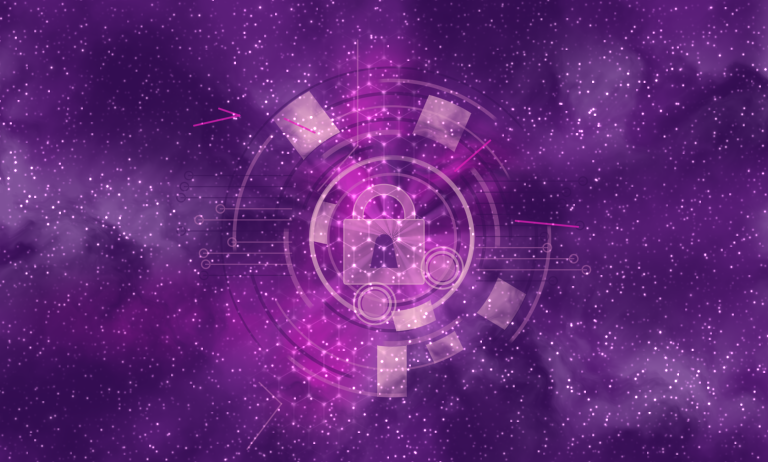
This background is drawn by a Shadertoy shader. Its source:

```glsl
const vec3 DEEP = vec3(.2, .05, .32);
const vec3 VIOLET = vec3(.35, .11, .47);
const vec3 HAZE = vec3(.52, .34, .62);
const vec3 MAGENTA = vec3(.7, .1, .66);
const vec3 PINK = vec3(.8, .48, .73);
const vec3 PALE = vec3(.97, .79, .83);
const vec2 HUB = vec2(.017, -.015);
const float HEX_SIZE = .065;
const float STAR_SIZE = .0023;
const float TAU = 6.2832;

// Soft clouds: centre, extent
const vec4 HAZES[8] = vec4[8](
  vec4(-.6, .02, .32, .12), vec4(.25, -.17, .2, .11),
  vec4(.6, -.33, .28, .1), vec4(.55, .29, .22, .11),
  vec4(-.84, .15, .07, .25), vec4(.84, .15, .04, .3),
  vec4(-.2, .25, .14, .1), vec4(.02, -.36, .2, .16));
const vec4 SHADES[4] = vec4[4](
  vec4(.53, -.12, .22, .12), vec4(-.5, .3, .2, .14),
  vec4(.32, .38, .18, .1), vec4(-.62, -.34, .18, .1));
const vec4 GLOWS[6] = vec4[6](
  vec4(0, .13, .14, .07), vec4(.17, .15, .09, .07),
  vec4(-.14, -.29, .1, .13), vec4(-.02, .26, .09, .13),
  vec4(0, -.03, .17, .15), vec4(-.42, -.18, .28, .09));
// Ring panels: angle, radius, half arc length, half width
const vec4 PANELS[7] = vec4[7](
  vec4(1.16, .275, .05, .045), vec4(2.22, .31, .05, .055),
  vec4(-.54, .28, .045, .035), vec4(-1.57, .29, .032, .055),
  vec4(-1.12, .265, .035, .022), vec4(2.92, .158, .045, .018),
  vec4(-1.3, .18, .045, .022));
// Accent strokes: start, end; the first five are magenta
const vec4 STROKES[9] = vec4[9](
  vec4(-.411, .228, -.313, .25), vec4(-.313, .25, -.357, .265),
  vec4(.285, .022, .42, .009), vec4(-.215, .243, -.15, .213),
  vec4(.154, .13, .23, .196), vec4(-.057, .413, -.057, .185),
  vec4(-.057, .185, -.143, .087), vec4(-.27, -.328, -.222, -.374),
  vec4(-.222, -.374, -.296, -.472));

float hash(vec2 p) {
  vec3 q = fract(p.xyx * .1031);
  q += dot(q, q.yzx + 33.33);
  return fract((q.x + q.y) * q.z);
}
float noise(vec2 p) {
  vec2 i = floor(p), f = fract(p), u = f * f * (3. - 2. * f);
  return mix(mix(hash(i), hash(i + vec2(1, 0)), u.x),
             mix(hash(i + vec2(0, 1)), hash(i + 1.), u.x), u.y);
}
float fbm(vec2 p) {
  float sum = 0., amp = .5;
  for (int i = 0; i < 5; i++, amp *= .5) {
    sum += amp * noise(p);
    p = mat2(1.6, 1.2, -1.2, 1.6) * p + 7.3;
  }
  return sum;
}
float glow(vec2 p, vec4 g) { vec2 q = (p - g.xy) / g.zw; return exp(-dot(q, q)); }
float fill(float d) { float e = .8 / iResolution.y; return 1. - smoothstep(-e, e, d); }
float line(float d, float w) { return fill(abs(d) - w); }
float segment(vec2 p, vec2 a, vec2 b) {
  vec2 d = b - a;
  return length(p - a - d * clamp(dot(p - a, d) / dot(d, d), 0., 1.));
}
// Distances to the nearest honeycomb edge and vertex
vec2 honeycomb(vec2 p) {
  vec2 s = vec2(1, 1.732), a = mod(p, s) - .5 * s, b = mod(p - .5 * s, s) - .5 * s;
  vec2 g = abs(dot(a, a) < dot(b, b) ? a : b);
  return vec2(.5 - max(dot(g, vec2(.5, .866)), g.x),
              min(length(g - vec2(0, .577)), length(g - vec2(.5, .289))));
}
vec3 stars(vec2 p, float dust) {
  vec3 sum = vec3(0);
  for (float k = 0.; k < 4.; k++) {
    float scale = 16. * exp2(k * .8);
    vec2 q = p * scale + 19. * k + 100., id = floor(q);
    vec2 jitter = .2 + .6 * vec2(hash(id), hash(id + 41.7));
    float d = length(q - id - jitter) / scale / STAR_SIZE, power = pow(hash(id + 83.1), 9.);
    sum += mix(PINK, PALE, power) * power * (.4 + dust) * (exp(-d * d) + .2 * exp(-d / 2.) / (1. + k));
  }
  return sum;
}

void mainImage(out vec4 fragColor, in vec2 fragCoord) {
  vec2 p = (fragCoord - .5 * iResolution.xy) / iResolution.y, q = p - HUB;
  float r = length(q), a = atan(q.y, q.x);

  // Nebula, rays and coloured light
  float cloud = fbm(p * 4. + 30.), wisps = fbm(p * 9. + 3. * cloud + 60.);
  float haze = 0., heat = 0., shade = 0.;
  for (int i = 0; i < 8; i++) haze += glow(p, HAZES[i]);
  for (int i = 0; i < 4; i++) shade += glow(p, SHADES[i]);
  for (int i = 0; i < 6; i++) heat += glow(p, GLOWS[i]) * (i < 5 ? 1. : .5);
  float rays = smoothstep(.4, .9, noise(q / max(r, .001) * 8. + 20.)) * exp(-r * 4.);
  vec3 col = mix(DEEP, VIOLET, smoothstep(.3, .72, cloud + .2 * (wisps - .5)));
  col = mix(col, DEEP, .75 * min(shade, 1.));
  col = mix(col, HAZE, min(haze * smoothstep(.25, .75, wisps), .9));
  col = mix(col, MAGENTA, min(heat * smoothstep(.15, .75, wisps), .85));
  col += PINK * (.3 * rays + .15 * glow(p, vec4(.03, -.15, .18, .12)));

  // Broken rings and lit panels
  for (float i = 0.; i < 9.; i++) {
    float gate = smoothstep(-.1, .1, sin(a * (1. + mod(i, 4.)) + TAU * hash(vec2(i, 5))));
    float ring = line(r - .145 - .028 * i, .0015 + .004 * hash(vec2(i, 9)));
    col = mix(col, mod(i, 2.) < 1. ? DEEP : PINK, .4 * gate * ring);
  }
  col = mix(col, PALE, (.2 + .4 * abs(cos(a))) * line(r - .174, .005));
  col = mix(col, PINK, .4 * line(r - .138, .003));
  for (int i = 0; i < 7; i++) {
    vec4 s = PANELS[i];
    float arc = abs(mod(a - s.x + .5 * TAU, TAU) - .5 * TAU) * r;
    col = mix(col, mix(PINK, PALE, wisps), fill(max(arc - s.z, abs(r - s.y) - s.w)) * smoothstep(.1, .75, wisps));
  }

  // Side traces with ring ends, then accent strokes
  for (float i = 0.; i < 20.; i++) {
    float side = mod(i, 2.) * 2. - 1., y = .12 - .012 * i;
    vec2 end = vec2(side * mix(.29, .44, hash(vec2(i, 2))), y);
    float trace = line(segment(p, vec2(side * .2, y), end), .0012);
    float node = line(length(p - end) - .009, .0015);
    col = mix(col, hash(vec2(i, 7)) > .5 ? DEEP : PINK, .45 * max(trace, node));
  }
  for (int i = 0; i < 9; i++) {
    float d = segment(p, STROKES[i].xy, STROKES[i].zw);
    col = i < 5 ? mix(col, vec3(.86, .12, .7), .8 * line(d, .002)) : mix(col, PINK, .5 * line(d, .0015));
  }

  // Padlock
  float shackle = max(abs(length(vec2(p.x, max(p.y - .034, 0.))) - .056) - .011, .024 - p.y);
  vec2 side = abs(p - vec2(0, -.045)) - vec2(.082, .065);
  float body = length(max(side, 0.)) - .005;
  float stem = max(abs(p.x) - .014 + .2 * p.y, abs(p.y + .053) - .027);
  float keyhole = min(length(p - vec2(0, -.026)) - .019, stem);
  col = mix(col, PINK, .6 * fill(shackle));
  col = mix(col, mix(PINK, PALE, wisps), (.25 + .5 * wisps) * fill(body));
  col = mix(col, PALE, .5 * line(min(body, shackle), .0012));
  col = mix(col, VIOLET, .85 * fill(keyhole));

  // Lens rings and glowing honeycomb
  for (float i = 0.; i < 2.; i++) {
    float d = length(p - mix(vec2(-.02, -.157), vec2(.126, -.08), i));
    col = mix(col, PINK, .6 * fill(d - .028));
    col = mix(col, PALE, .5 * max(line(d - .045, .002), line(d - .034, .003)));
  }
  vec2 comb = honeycomb(p / HEX_SIZE) * HEX_SIZE;
  float lattice = glow(p, vec4(0, -.01, .14, .15)) + .7 * (glow(p, GLOWS[2]) + glow(p, GLOWS[3]));
  float bead = .6 * exp(-comb.y * comb.y / 2e-5) + .1 * exp(-comb.y / .008);
  col += PALE * min(lattice, 1.) * (.2 * line(comb.x, .001) + bead);

  col += stars(p, haze * wisps + .6 * cloud);
  fragColor = vec4(clamp(col, 0., 1.), 1);
}
```
